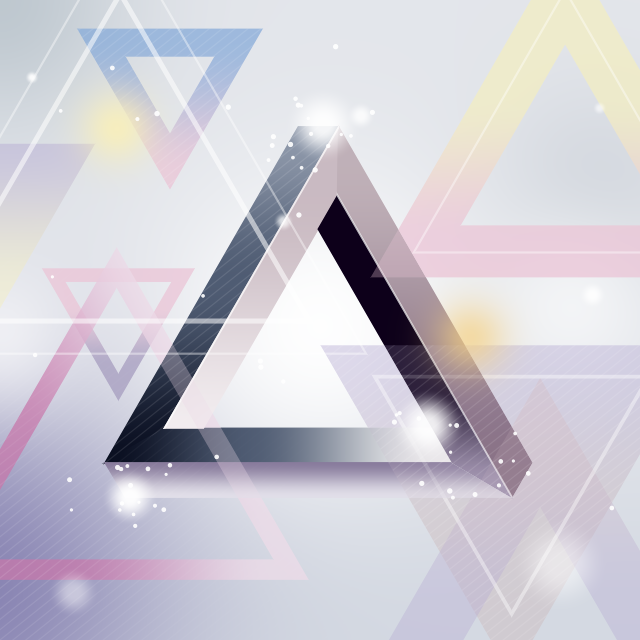
Reproduce this background procedurally as a WebGL 2 fragment shader.

```glsl
#version 300 es
precision highp float;
uniform vec2 u_resolution;
out vec4 fragColor;

const vec3 WHITE = vec3(1), PINK = vec3(.92, .77, .84);
const vec3 LILAC = vec3(.72, .68, .83), YELLOW = vec3(.95, .93, .76);
const vec3 NIGHT = vec3(.04, .06, .13), SLATE = vec3(.31, .36, .45);

// Soft lights: centre, radius, strength
const vec4 ORBS[10] = vec4[10](
  vec4(.505, .805, .06, .9), vec4(.564, .819, .022, .8),
  vec4(.203, .223, .045, .95), vec4(.668, .335, .058, .9),
  vec4(.115, .074, .04, .45), vec4(.875, .118, .075, .5),
  vec4(.926, .539, .021, .85), vec4(.05, .879, .011, .9),
  vec4(.937, .831, .011, .6), vec4(.443, .654, .016, .75));

vec2 hash2(float n) {
  return fract(sin(vec2(n * 127.1, n * 311.7 + 4.3)) * 4375.85);
}

float fill(float d, float px) { return smoothstep(px, 0., d); }

float line(float d, float width, float px) { return fill(abs(d) - .5 * width, px); }

float glow(vec2 p, float x, float y, float r) {
  vec2 q = (p - vec2(x, y)) / r;
  return exp(-dot(q, q));
}

vec3 ramp(vec3 a, vec3 b, float from, float to, float x) {
  return mix(a, b, smoothstep(from, to, x));
}

// Equilateral triangle by inradius; dir is 1 for up, -1 for down
float tri(vec2 p, float x, float y, float r, float dir) {
  vec2 q = vec2(abs(p.x - x), (p.y - y) * dir);
  return max(-q.y, dot(q, vec2(.866, .5))) - r;
}

float frame(float d, float width, float px) { return fill(max(d, -d - width), px); }

float side(vec2 p, vec2 a, vec2 b) {
  vec2 e = normalize(b - a);
  return dot(p - a, vec2(-e.y, e.x));
}

// Convex quad with clockwise corners
float quad(vec2 p, vec2 a, vec2 b, vec2 c, vec2 d, float px) {
  return fill(max(max(side(p, a, b), side(p, b, c)), max(side(p, c, d), side(p, d, a))), px);
}

float sparkles(vec2 p, vec2 c, vec2 spread, float seed, float px) {
  float sum = 0.;
  for (int i = 0; i < 16; i++) {
    vec2 h = hash2(float(i) + seed);
    float r = .0015 + .0018 * fract(h.x * 17.);
    sum += fill(length(p - c - (h - .5) * spread) - r, px);
  }
  return min(sum, 1.);
}

void main() {
  vec2 p = gl_FragCoord.xy / u_resolution;
  float px = 1.2 / min(u_resolution.x, u_resolution.y);

  // Backdrop
  vec3 col = ramp(vec3(.83, .85, .885), vec3(.89, .9, .92), 0., .5, p.y);
  col = mix(col, vec3(.73, .77, .8), .9 * glow(p, 0., 1., .2));
  col = mix(col, vec3(.8, .82, .85), .7 * glow(p, .93, .7, .16));
  col = mix(col, vec3(.52, .5, .69), .95 * glow(p, -.04, .08, .3));
  col = mix(col, WHITE, .6 * glow(p, 0., .47, .11));
  col = mix(col, WHITE, .6 * glow(p, .9, .53, .13));
  col = mix(col, WHITE, .95 * glow(p, .5, .49, .23));

  // Corners of the impossible triangle
  vec2 topL = vec2(.466, .802), topR = vec2(.529, .802);
  vec2 apex = vec2(.527, .694), notch = vec2(.497, .642);
  vec2 left = vec2(.164, .277), leftLow = vec2(.196, .223);
  vec2 innerL = vec2(.2565, .331), innerM = vec2(.318, .331);
  vec2 innerR = vec2(.677, .331), lowR = vec2(.707, .277);
  vec2 rightLow = vec2(.7995, .223), right = vec2(.831, .277);

  float slateLeft = quad(p, left, topL, topR, innerL, px);
  float slateBase = quad(p, left, innerL, innerR, lowR, px);
  float mauveLeft = quad(p, innerL, topR, apex, innerM, px);
  float mauveRight = quad(p, topR, right, rightLow, apex, px);
  float darkRight = quad(p, notch, apex, rightLow, lowR, px);
  float darkBase = quad(p, left, lowR, rightLow, leftLow, px);
  float solid = max(max(max(slateLeft, slateBase), max(mauveLeft, mauveRight)), max(darkRight, darkBase));

  // Faces
  vec3 face = ramp(NIGHT, SLATE, .277, .56, p.y);
  col = mix(col, ramp(face, vec3(.56, .6, .67), .56, .8, p.y), slateLeft);
  face = ramp(NIGHT, SLATE, .17, .4, p.x);
  col = mix(col, ramp(face, vec3(.95), .38, .69, p.x), slateBase);
  col = mix(col, ramp(vec3(.95, .93, .94), vec3(.79, .73, .76), .3, .7, p.y), mauveLeft);
  col = mix(col, ramp(vec3(.49, .39, .47), vec3(.75, .69, .72), .25, .75, p.y), mauveRight);
  col = mix(col, ramp(vec3(.6, .55, .67), vec3(.05, 0, .1), .24, .4, p.y), darkRight);
  face = ramp(vec3(.88, .87, .91), vec3(.53, .48, .61), .223, .28, p.y);
  col = mix(col, face, darkBase * (1. - darkRight));
  float rim = line(side(p, apex, rightLow), .002, px) * mauveRight;
  rim = max(rim, line(side(p, innerL, topR), .002, px) * mauveLeft);
  col = mix(col, WHITE, .7 * rim);

  // Translucent triangles
  float veil = mix(1., .4, solid);
  float goldD = tri(p, .883, .742, .1745, 1.), lilacD = tri(p, .7995, .288, .1715, -1.);
  float blueTri = frame(tri(p, .2656, .8715, .0829, -1.), .042, px);
  float pinkTri = frame(tri(p, .185, .5117, .0681, -1.), .0195, px);
  float roseTri = frame(tri(p, .1823, .2673, .1723, 1.), .03, px);
  float duskTri = frame(tri(p, .844, .0586, .1745, 1.), .099, px);
  float edgeTri = fill(tri(p, -.15, .603, .1715, -1.), px);
  float lilacTri = fill(lilacD, px);
  col = mix(col, ramp(YELLOW, LILAC, .55, .78, p.y), .5 * edgeTri);
  col = mix(col, ramp(PINK, vec3(.53, .67, .85), .72, .94, p.y), .75 * blueTri);
  col = mix(col, ramp(LILAC * .9, PINK, .43, .52, p.y), .75 * pinkTri);
  col = mix(col, ramp(PINK, YELLOW, .62, .85, p.y), .75 * veil * frame(goldD, .0794, px));
  col = mix(col, ramp(vec3(.8, .73, .74), LILAC, .15, .45, p.y), .45 * lilacTri * veil);
  col = mix(col, ramp(LILAC, vec3(.83, .74, .77), .05, .35, p.y), .4 * duskTri * veil);
  face = ramp(vec3(.78, .47, .67), vec3(.93, .86, .91), .1, .42, p.x + .5 * max(p.y - .2, 0.));
  col = mix(col, face, .75 * roseTri * veil);

  // Fine diagonal hatching
  float hatch = smoothstep(.35, .5, abs(fract((p.y - p.x * .8) * 62.) - .5));
  float hatched = max(max(blueTri, lilacTri), max(slateLeft, glow(p, 0., .1, .28)));
  col = mix(col, WHITE, .1 * hatch * hatched);

  // White outlines
  float outline = tri(p, .188, .669, .1706, 1.);
  float thin = max(line(outline - .051, .0015, px), line(goldD + .038, .0015, px));
  col = mix(col, WHITE, .55 * line(outline, .006, px));
  col = mix(col, WHITE, .4 * max(thin, veil * line(lilacD + .048, .004, px)));

  // Warm and white lights
  col = mix(col, vec3(.98, .94, .72), .85 * glow(p, .182, .8, .055));
  col = mix(col, vec3(.96, .82, .52), .7 * glow(p, .735, .472, .055));
  for (int i = 0; i < 10; i++) {
    vec4 orb = ORBS[i];
    col = mix(col, WHITE, orb.w * smoothstep(orb.z, orb.z * .15, length(p - orb.xy)));
  }

  // Sparkles
  float stars = sparkles(p, vec2(.18, .24), vec2(.18, .14), 1., px);
  stars += sparkles(p, vec2(.5, .79), vec2(.22, .13), 31., px);
  stars += sparkles(p, vec2(.71, .3), vec2(.24, .16), 67., px);
  stars += sparkles(p, vec2(.5, .55), vec2(.95, .8), 103., px);
  fragColor = vec4(mix(col, WHITE, .9 * min(stars, 1.)), 1);
}
```
